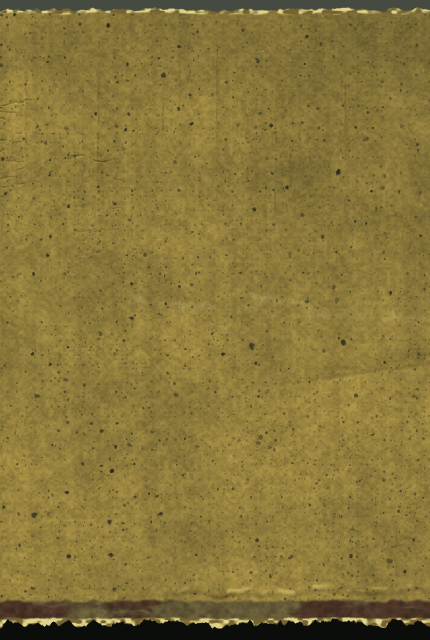
This texture is drawn by a Shadertoy shader. Its source:

```glsl
float hash(vec2 p) {
    return fract(sin(dot(p, vec2(127.1, 311.7))) * 43758.5453);
}

float noise(vec2 p) {
    vec2 i = floor(p), f = fract(p);
    f = f * f * (3.0 - 2.0 * f);
    return mix(mix(hash(i), hash(i + vec2(1, 0)), f.x),
               mix(hash(i + vec2(0, 1)), hash(i + vec2(1, 1)), f.x), f.y);
}

float fbm(vec2 p) {
    float sum = 0.0, amp = 0.5;
    for (int i = 0; i < 4; i++) {
        sum += amp * noise(p);
        p = p * 2.03 + 17.3;
        amp *= 0.5;
    }
    return sum / 0.9375;
}

// One soft, irregular dot in a share of the grid cells
float specks(vec2 p, float cell, float radius, float share, float seed) {
    vec2 q = p / cell, id = floor(q) + seed;
    vec2 centre = 0.25 + 0.5 * vec2(hash(id), hash(id + 31.7));
    vec2 d = (fract(q) - centre) * cell;
    d.x *= 0.8 + 0.7 * hash(id + 5.1);
    float r = radius * mix(0.55, 1.2, hash(id + 9.4));
    float dist = length(d) + radius * 0.8 * (noise(p / radius) - 0.5);
    float strength = mix(0.35, 1.0, hash(id + 2.6));
    float blur = 0.0008 + 0.2 * r;
    return step(hash(id + 71.3), share) * strength * (1.0 - smoothstep(r - blur, r + blur, dist));
}

// Soft line along x, fading at both ends
float stroke(vec2 p, float halfLength, float width) {
    float ends = 1.0 - smoothstep(0.3 * halfLength, halfLength, abs(p.x));
    return ends * exp(-p.y * p.y / (width * width));
}

// Dark groove with a lit lower lip
float groove(vec2 p, float halfLength, float width) {
    return 0.5 * stroke(p + vec2(0.0, 1.8 * width), halfLength, width) - stroke(p, halfLength, width);
}

float clayRelief(vec2 p) {
    float relief = 0.0;
    float wobble = 0.022 * (fbm(p * 38.0) - 0.5);
    float broken = smoothstep(0.3, 0.65, noise(p * 65.0));
    // Short broken cracks near the upper left
    for (int i = 0; i < 5; i++) {
        float id = float(i);
        vec2 d = p - vec2(0.15 + 0.02 * (hash(vec2(id, 3.0)) - 0.5), 0.755 - 0.038 * id);
        relief += broken * (0.3 - 0.05 * id) * groove(vec2(d.x, d.y + wobble), 0.05, 0.0015);
    }
    for (int i = 0; i < 10; i++) {
        vec2 c = vec2(0.005 + 0.02 * hash(vec2(i, 5.0)), 0.84 - 0.0145 * float(i));
        relief += 0.22 * broken * groove(p - c + vec2(0.0, wobble), 0.05, 0.0015);
    }
    // Upright scratches
    for (int i = 0; i < 6; i++) {
        float id = float(i);
        vec2 c = vec2(0.03 + 0.1 * id + 0.03 * hash(vec2(id, 4.0)), 0.72 + 0.16 * hash(vec2(id, 8.0)));
        vec2 d = (p - c).yx + vec2(0.0, 0.15 * wobble);
        relief += 0.08 * (0.3 + broken) * groove(d, 0.1, 0.0016);
    }
    // Slanted crease on the right
    vec2 d = p - vec2(0.58, 0.419);
    d.y -= 0.13 * d.x + 0.3 * wobble;
    return relief + 0.09 * groove(d, 0.2, 0.003) - 0.06 * stroke(d - vec2(0.0, 0.012), 0.25, 0.016);
}

vec3 clay(vec2 p) {
    const vec3 OCHRE = vec3(0.61, 0.525, 0.25);
    const vec3 OLIVE = vec3(0.475, 0.415, 0.205);
    const vec3 PALE = vec3(0.67, 0.61, 0.37);
    const vec3 SPECK = vec3(0.14, 0.15, 0.115);

    float shadow = smoothstep(0.25, 0.65, p.x) * smoothstep(0.4, 0.65, p.y) + 0.5 * smoothstep(0.85, 0.98, p.y);
    float mottle = fbm(p * vec2(7.0, 11.0));
    float tone = 0.36 + 0.38 * shadow - 0.14 * smoothstep(0.5, 0.2, p.y) + 1.1 * (mottle - 0.5);
    vec3 col = mix(OCHRE, OLIVE, clamp(tone, 0.0, 1.0));

    // Pale smears across the middle
    for (int i = 0; i < 5; i++) {
        float id = float(i);
        vec2 d = p - vec2(0.25 + 0.09 * id, 0.54 - 0.012 * id + 0.03 * (hash(vec2(id, 2.0)) - 0.5));
        d.y += 0.12 * d.x + 0.015 * (fbm(p * 30.0) - 0.5);
        col = mix(col, PALE, 0.45 * stroke(d, 0.09, 0.005) * noise(p * 60.0));
    }

    // Fine grain, upright streaks and relief
    float light = 1.0 + 0.15 * (noise(p * 310.0) - 0.5) + 0.13 * (noise(p * 150.0 + 8.0) - 0.5);
    light += 0.14 * (fbm(p * 45.0) - 0.5) + 0.08 * (noise(p * vec2(55.0, 4.0)) - 0.5);
    col *= light + clayRelief(p);

    // Mineral specks from fine to coarse
    float density = 0.4 + 1.2 * fbm(p * 9.0 + 4.0);
    float dots = 0.5 * specks(p, 0.0075, 0.0012, 0.30 * density, 3.0);
    dots = max(dots, 0.65 * specks(p + 0.37, 0.013, 0.0018, 0.26 * density, 11.0));
    dots = max(dots, 0.85 * specks(p + 0.71, 0.025, 0.0026, 0.22 * density, 23.0));
    dots = max(dots, specks(p + 0.13, 0.07, 0.0042, 0.19, 41.0));
    col = mix(col, SPECK, dots);
    return mix(col, PALE * 1.15, 0.6 * specks(p + 0.53, 0.03, 0.0014, 0.09, 57.0));
}

// Chipped bright rim
vec3 rim(vec2 p) {
    float chips = smoothstep(0.3, 0.75, noise(p * vec2(130.0, 210.0)));
    return mix(vec3(0.46, 0.39, 0.19), vec3(0.88, 0.83, 0.54), chips);
}

void mainImage(out vec4 fragColor, in vec2 fragCoord) {
    const vec3 BACKDROP = vec3(0.27, 0.295, 0.25);
    const vec3 BLACK = vec3(0.045, 0.05, 0.04);
    const vec3 BROWN = vec3(0.29, 0.205, 0.15);
    const vec3 MOSS = vec3(0.38, 0.34, 0.21);
    float px = 1.0 / iResolution.y;
    vec2 p = fragCoord * px;
    vec3 col = clay(p);
    float rough = fbm(vec2(p.x * 75.0, 3.0)) - 0.5;

    // Lumpy ridge above the lower band
    vec2 ridge = p - vec2(0.46, 0.079 + 0.025 * (fbm(vec2(p.x * 20.0, 9.0)) - 0.5));
    float lumps = smoothstep(0.4, 0.75, noise(p * vec2(75.0, 120.0)));
    col *= 1.0 - 0.35 * noise(p * 50.0) * stroke(ridge + vec2(0.0, 0.007), 0.28, 0.004);
    col = mix(col, vec3(0.80, 0.70, 0.37), 0.8 * lumps * stroke(ridge, 0.25, 0.004));

    // Brown lower band, partly smeared with clay
    float bandTop = 0.061 + 0.008 * rough;
    float smear = smoothstep(0.45, 0.65, fbm(p * vec2(14.0, 45.0)) + 0.2 * stroke(p - vec2(0.36, 0.05), 0.17, 0.03));
    vec3 band = mix(BROWN, MOSS, smear) * (0.7 + 0.6 * fbm(p * 110.0));
    col = mix(band, col, smoothstep(bandTop - 0.003, bandTop + 0.003, p.y));

    // Thin lower rim and black gap
    float rimTop = 0.034 + 0.005 * rough;
    float rimBase = 0.026 + 0.022 * rough + 0.006 * (noise(p * 130.0) - 0.5);
    col = mix(rim(p), col, smoothstep(rimTop - 0.002, rimTop + 0.002, p.y));
    col = mix(BLACK, col, smoothstep(rimBase - px, rimBase + px, p.y));

    // Upper rim and backdrop
    float edge = 0.985 + 0.008 * rough + 0.004 * (noise(p * 140.0) - 0.5);
    float inner = 0.979 + 0.004 * (noise(vec2(p.x * 40.0, 6.0)) - 0.5);
    col = mix(col, rim(p + 2.0), smoothstep(inner - 0.002, inner + 0.002, p.y));
    col = mix(col, BACKDROP, smoothstep(edge - px, edge + px, p.y));

    fragColor = vec4(col, 1.0);
}
```
